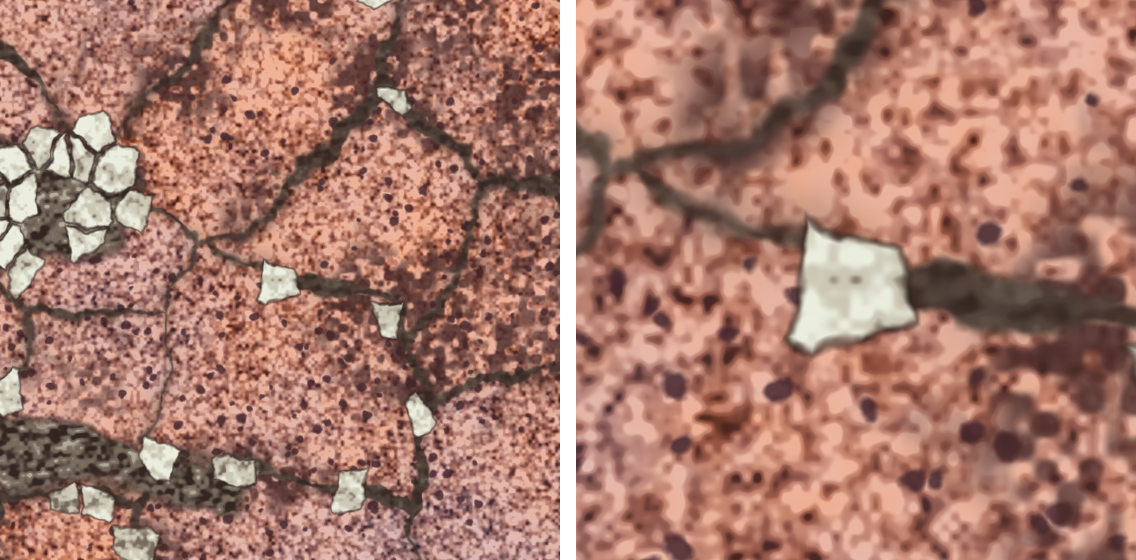
Left: the whole. Right: its middle third, enlarged.
Write a WebGL 1 fragment shader that draws this texture.

```glsl
precision highp float;
// Thin section of a pink clastic rock: large speckled clasts split by dark cracks,
// with pale angular crystals in a grey-green matrix. Warped Voronoi cells give the
// clasts and crystals; value noise gives the speckle, stains and matrix.
uniform vec2 u_resolution;

const vec3 DARK = vec3(0.28, 0.16, 0.16);
const vec3 BROWN = vec3(0.57, 0.35, 0.31);
const vec3 PINK = vec3(0.76, 0.53, 0.47);
const vec3 LIGHT = vec3(0.91, 0.71, 0.64);
const vec3 OLIVE = vec3(0.47, 0.42, 0.37);
const vec3 PALE = vec3(0.80, 0.78, 0.71);
const vec3 WHITE = vec3(0.92, 0.93, 0.87);
const vec3 SOOT = vec3(0.20, 0.15, 0.13);
const float CLAST_SCALE = 2.7;
const float CRYSTAL_SCALE = 15.0;

float hash(vec2 p) {
  vec3 q = fract(p.xyx * 0.1031);
  q += dot(q, q.yzx + 33.33);
  return fract((q.x + q.y) * q.z);
}

vec2 hash2(vec2 p) {
  return vec2(hash(p + 17.3), hash(p + 71.9));
}

float noise(vec2 p) {
  vec2 i = floor(p), f = fract(p);
  f = f * f * (3.0 - 2.0 * f);
  return mix(mix(hash(i), hash(i + vec2(1, 0)), f.x),
             mix(hash(i + vec2(0, 1)), hash(i + vec2(1, 1)), f.x), f.y);
}

float fbm(vec2 p) {
  float sum = 0.0, weight = 0.533;
  for (int i = 0; i < 4; i++) {
    sum += weight * noise(p);
    p = mat2(0.8, 0.6, -0.6, 0.8) * p * 2.03 + 9.7;
    weight *= 0.5;
  }
  return sum;
}

vec2 warp(vec2 p, float frequency, float amount) {
  vec2 q = p * frequency;
  return p + amount * (vec2(fbm(q + 3.1), fbm(q + 47.7)) - 0.5);
}

// x: distance to the cell border, yz: nucleus, w: cell hash
vec4 voronoi(vec2 p) {
  vec2 base = floor(p), nearest = vec2(0.0), cell = base;
  float best = 9.0, border = 9.0;
  for (int j = -1; j <= 1; j++) for (int i = -1; i <= 1; i++) {
    vec2 c = base + vec2(i, j);
    vec2 r = c + 0.1 + 0.8 * hash2(c) - p;
    if (dot(r, r) < best) { best = dot(r, r); nearest = r; cell = c; }
  }
  for (int j = -2; j <= 2; j++) for (int i = -2; i <= 2; i++) {
    vec2 c = cell + vec2(i, j);
    vec2 r = c + 0.1 + 0.8 * hash2(c) - p;
    vec2 gap = r - nearest;
    if (dot(gap, gap) > 1e-4) border = min(border, dot(0.5 * (r + nearest), normalize(gap)));
  }
  return vec4(border, p + nearest, hash(cell + 5.5));
}

vec4 clasts(vec2 p) {
  vec4 v = voronoi(warp(p, 5.0, 0.16) * CLAST_SCALE + 11.0);
  v.x /= CLAST_SCALE;
  return v;
}

float capsule(vec2 p, vec2 a, vec2 b, float radius) {
  vec2 ab = b - a;
  return length(p - a - ab * clamp(dot(p - a, ab) / dot(ab, ab), 0.0, 1.0)) - radius;
}

float pocket(vec2 p) { return capsule(p, vec2(0.0, 0.62), vec2(0.12, 0.66), 0.105); }
float seam(vec2 p) { return capsule(p, vec2(-0.05, 0.19), vec2(0.42, 0.13), 0.045); }

// Soft dark inclusions, denser where the clustering noise is high
float pits(vec2 p) {
  vec2 q = p * 42.0, base = floor(q);
  float cover = 0.0;
  for (int j = -1; j <= 1; j++) for (int i = -1; i <= 1; i++) {
    vec2 c = base + vec2(i, j);
    float present = step(hash(c + 2.7), 0.26 * smoothstep(0.35, 0.65, noise(c * 0.12)));
    float radius = mix(0.14, 0.36, hash(c + 8.1));
    cover = max(cover, present * (1.0 - smoothstep(radius - 0.1, radius + 0.12, length(c + hash2(c) - q))));
  }
  return cover;
}

vec3 stone(vec2 p, float id) {
  float speckle = 0.55 * noise(mat2(0.8, 0.6, -0.6, 0.8) * p * 105.0) + 0.45 * noise(p.yx * 170.0 + 31.0);
  float tone = 0.66 + 1.75 * (speckle - 0.5) + 0.5 * (fbm(p * 7.0) - 0.5) + 0.14 * (id - 0.5);
  vec3 color = mix(DARK, BROWN, smoothstep(-0.05, 0.33, tone));
  color = mix(color, PINK, smoothstep(0.3, 0.64, tone));
  color = mix(color, LIGHT, smoothstep(0.62, 1.0, tone));
  float warmth = fbm(p * 4.0 + 20.0) - 0.5 + 0.3 * (hash(vec2(id * 91.0, 4.0)) - 0.5);
  float tint = noise(p * 60.0 + 13.0) - 0.5;
  return color + warmth * vec3(0.10, -0.04, -0.16) + tint * vec3(-0.01, 0.03, 0.07);
}

vec3 matrix(vec2 p) {
  float fibre = 0.6 * noise(vec2(p.x + 0.3 * p.y, p.y - 0.15 * p.x) * vec2(55.0, 105.0)) + 0.4 * noise(p * 130.0);
  vec3 color = mix(SOOT, OLIVE, smoothstep(0.25, 0.62, fibre));
  return mix(color, PALE, 0.7 * smoothstep(0.64, 0.85, fibre));
}

void main() {
  vec2 p = gl_FragCoord.xy / u_resolution.y;
  float soft = max(0.003, 1.0 / u_resolution.y);
  vec2 rough = warp(p, 22.0, 0.03);
  vec4 clast = clasts(rough);
  float crack = clast.x;
  vec3 color = stone(p, clast.w);
  color = mix(color, vec3(0.27, 0.15, 0.18), 0.85 * pits(warp(p, 50.0, 0.012)));

  // Brown stains, broken up by fine noise and strongest along cracks
  float stain = smoothstep(0.5, 0.72, fbm(p * 6.0 + 60.0) + 0.14 * exp(-crack * 25.0));
  color = mix(color, DARK, 0.8 * stain * smoothstep(0.2, 0.65, noise(p * 75.0 + 7.0)));

  // Cracks of changing width with a faint shaded halo
  float swell = noise(p * 9.0 + 35.0);
  float halfWidth = mix(0.0015, 0.016, swell * swell);
  float line = 1.0 - smoothstep(halfWidth - soft, halfWidth + 2.0 * soft, crack);
  color *= 1.0 - 0.28 * exp(-crack * 70.0);
  color = mix(color, mix(SOOT, matrix(p), 0.35), line * mix(0.65, 0.95, swell));

  // Grey-green matrix in a pocket and a long seam
  vec2 ragged = warp(p, 9.0, 0.13);
  float fill = min(pocket(ragged), seam(ragged));
  color = mix(color, SOOT, 0.6 * (1.0 - smoothstep(0.0, 0.022, fill)));
  color = mix(color, matrix(p), 1.0 - smoothstep(-0.012, 0.006, fill));

  // Angular crystals crowd the pocket and sit singly on cracks
  vec4 crystal = voronoi(warp(p, 28.0, 0.022) * CRYSTAL_SCALE);
  vec2 nucleus = crystal.yz / CRYSTAL_SCALE;
  float chance = 0.16 * (1.0 - step(0.025, clasts(nucleus).x));
  chance = max(chance, 0.68 * (1.0 - step(0.015, pocket(nucleus))));
  float present = step(crystal.w, chance);
  float inside = crystal.x / CRYSTAL_SCALE - 0.005;
  float body = smoothstep(-soft, soft, inside);
  float mottle = 0.6 * noise(p * 70.0 + 50.0) + 0.4 * noise(p * 150.0);
  float bright = mottle + 0.5 * hash(floor(crystal.yz) + 1.9);
  vec3 facet = mix(OLIVE, PALE, smoothstep(0.3, 0.65, bright));
  facet = mix(facet, WHITE, smoothstep(0.65, 1.0, bright));
  color = mix(color, SOOT, 0.75 * present * smoothstep(-0.006, 0.0, inside));
  color = mix(color, facet, present * body);

  gl_FragColor = vec4(clamp(color, 0.0, 1.0), 1.0);
}
```
